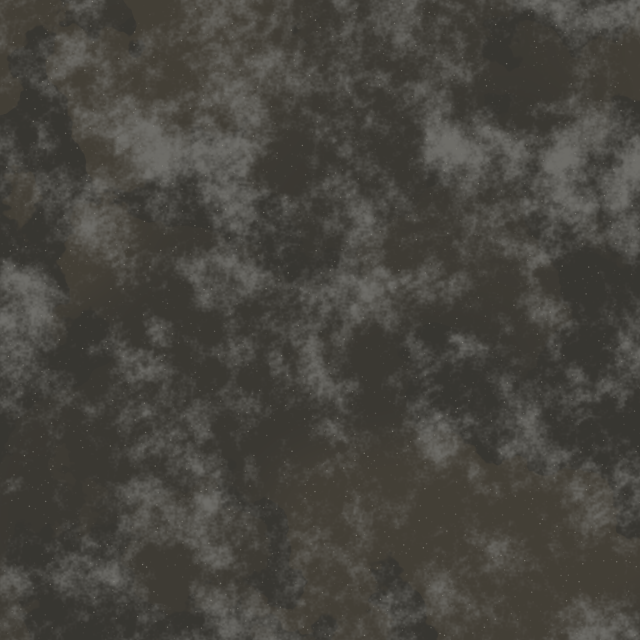
Write a Shadertoy shader that draws this texture.

```glsl
// Dark weathered stone with brown stains, pale mottled dust and tiny bright specks.

const vec3 STONE = vec3(0.217, 0.211, 0.192);
const vec3 STAIN = vec3(0.264, 0.247, 0.213);
const vec3 DUST  = vec3(0.430, 0.426, 0.408);
const vec3 SPECK = vec3(0.600, 0.590, 0.550);

const float DUST_SCALE  = 9.0;
const float DUST_GAIN   = 0.78;
const float DUST_LOW    = 0.40;
const float DUST_HIGH   = 0.77;
const int   DUST_OCTAVES = 6;
const float STAIN_SCALE = 3.2;
const float STAIN_GAIN  = 0.50;
const float STAIN_LEVEL = 0.545;
const float STAIN_EDGE  = 0.005;
const int   STAIN_OCTAVES = 7;
const float SPECK_CELLS  = 110.0;
const float SPECK_SHARE  = 0.20;
const float SPECK_RADIUS = 0.0006;
const mat2  SPECK_TURN = mat2(0.86, 0.51, -0.51, 0.86);

float hash(vec2 p) {
    return fract(sin(dot(p, vec2(127.1, 311.7))) * 43758.5453);
}

float valueNoise(vec2 p) {
    vec2 cell = floor(p);
    vec2 f = fract(p);
    f = f * f * (3.0 - 2.0 * f);
    float bottom = mix(hash(cell), hash(cell + vec2(1.0, 0.0)), f.x);
    float top = mix(hash(cell + vec2(0.0, 1.0)), hash(cell + vec2(1.0)), f.x);
    return mix(bottom, top, f.y);
}

// Normalised fractal noise; each octave is turned to hide the lattice.
float fbm(vec2 p, float gain, int octaves) {
    const mat2 TURN = mat2(1.6, 1.2, -1.2, 1.6);
    float sum = 0.0, total = 0.0, weight = 1.0;
    for (int i = 0; i < octaves; i++) {
        sum += weight * valueNoise(p);
        total += weight;
        weight *= gain;
        p = TURN * p + vec2(17.3, 9.1);
    }
    return sum / total;
}

// Patch with a crisp ragged rim and an uneven, partly faded interior.
float stainMask(vec2 uv, vec2 seed) {
    float field = fbm(uv * STAIN_SCALE + seed, STAIN_GAIN, STAIN_OCTAVES);
    float inside = smoothstep(STAIN_LEVEL - STAIN_EDGE, STAIN_LEVEL + STAIN_EDGE, field);
    float strength = smoothstep(0.25, 0.7, valueNoise(uv * 4.0 + seed.yx));
    return inside * mix(0.2, 1.0, strength);
}

// One small dot in a random share of the turned grid cells, mostly faint.
float speckMask(vec2 uv, float pixel) {
    vec2 p = SPECK_TURN * uv;
    vec2 cell = floor(p * SPECK_CELLS);
    vec2 jitter = vec2(hash(cell + 3.7), hash(cell + 8.2));
    vec2 centre = (cell + 0.26 + 0.48 * jitter) / SPECK_CELLS;
    float dotShape = 1.0 - smoothstep(SPECK_RADIUS - pixel, SPECK_RADIUS + pixel,
                                      length(p - centre));
    float present = step(hash(cell + 21.4), SPECK_SHARE);
    float brightness = mix(0.15, 1.0, pow(hash(cell + 35.9), 3.0));
    return dotShape * present * brightness;
}

void mainImage(out vec4 fragColor, in vec2 fragCoord) {
    vec2 uv = fragCoord / iResolution.y;
    float pixel = 1.0 / iResolution.y;

    // Stone with two overlapping generations of stains
    float stain = max(stainMask(uv, vec2(4.3, 11.8)),
                      0.55 * stainMask(uv, vec2(31.6, 23.2)));
    vec3 color = mix(STONE, STAIN, stain);

    // Cloudy dust broken up by fine grain
    float dust = fbm(uv * DUST_SCALE + vec2(52.7, 40.1), DUST_GAIN, DUST_OCTAVES);
    color = mix(color, DUST, smoothstep(DUST_LOW, DUST_HIGH, dust));

    color = mix(color, SPECK, speckMask(uv, pixel));
    fragColor = vec4(color, 1.0);
}
```
